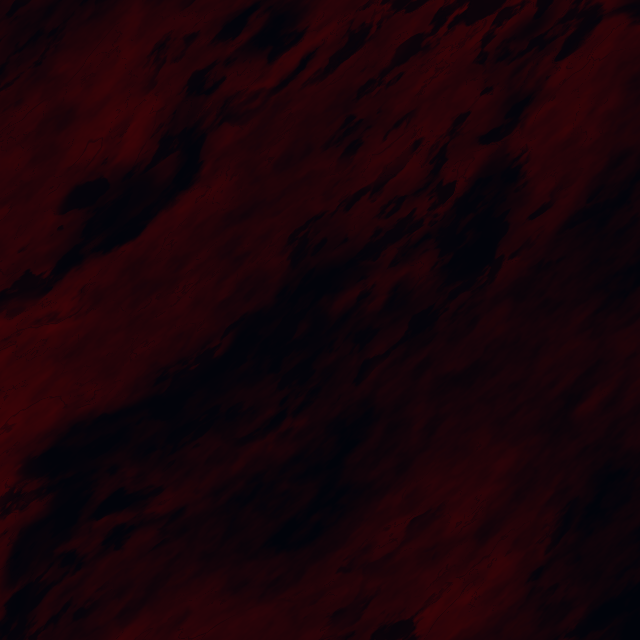
A three.js fragment shader for this texture:

```glsl
varying vec2 vUv;

const vec3 SHADOW = vec3(0.004, 0.011, 0.039);
const vec3 EMBER = vec3(0.270, 0.010, 0.024);
const float GRAIN_ANGLE = 0.74;
const vec2 BROAD_SCALE = vec2(1.9, 5.0);
const vec2 PATCH_SCALE = vec2(3.0, 8.0);
const vec2 FLECK_SCALE = vec2(16.0, 50.0);
const vec2 GRAIN_SCALE = vec2(20.0, 56.0);
const vec2 CRACK_SCALE = vec2(6.0, 11.0);
const float BASE_TONE = 0.45;
const float BROAD_CONTRAST = 1.15;
const float GRAIN_CONTRAST = 0.42;
const float BAND_FREQUENCY = 13.5;
const float BAND_DEPTH = 0.85;
const float FLECK_DEPTH = 0.75;
const float CRACK_DEPTH = 0.35;
const float CRACK_WIDTH = 0.05;
const float CELL_SOFTNESS = 5.0;

vec3 hash3(vec2 p) {
  vec3 q = fract(p.xyx * vec3(0.1031, 0.1030, 0.0973));
  q += dot(q, q.yzx + 33.33);
  return fract((q.xxy + q.yzz) * q.zyx);
}

// Cellular noise: x is a soft blend of cell values, y the gap between cells
vec2 cells(vec2 p) {
  vec2 home = floor(p);
  float total = 0.0, weights = 0.0;
  float nearest = 9.0, second = 9.0;
  for (int j = -1; j <= 1; j++) {
    for (int i = -1; i <= 1; i++) {
      vec2 cell = home + vec2(float(i), float(j));
      vec3 seed = hash3(cell);
      vec2 offset = cell + seed.xy - p;
      float d2 = dot(offset, offset);
      float weight = exp(-CELL_SOFTNESS * d2) * pow(max(1.0 - d2 / 2.3, 0.0), 2.0);
      total += seed.z * weight;
      weights += weight;
      float d = sqrt(d2);
      second = min(second, max(nearest, d));
      nearest = min(nearest, d);
    }
  }
  return vec2(total / max(weights, 0.0001), second - nearest);
}

float layeredCells(vec2 p) {
  float sum = 0.0, amplitude = 0.5, range = 0.0;
  for (int i = 0; i < 4; i++) {
    sum += amplitude * cells(p).x;
    range += amplitude;
    amplitude *= 0.52;
    p = mat2(0.98, 0.2, -0.2, 0.98) * p * 2.07 + 17.3;
  }
  return sum / range;
}

// Layered sines bend the streaks
vec2 sineWarp(vec2 p) {
  vec2 bend = vec2(0.0);
  float amplitude = 0.022, frequency = 6.0;
  for (int i = 0; i < 4; i++) {
    bend += amplitude * sin(frequency * p.yx + 2.0 * bend.yx * frequency + vec2(1.3, 4.1) * float(i + 1));
    amplitude *= 0.5;
    frequency *= 1.9;
  }
  return bend;
}

void main() {
  // Axis x runs along the streaks, y across them
  float c = cos(GRAIN_ANGLE), s = sin(GRAIN_ANGLE);
  vec2 streak = mat2(c, -s, s, c) * vUv;
  vec2 bent = streak + sineWarp(streak);

  float broad = layeredCells(bent * BROAD_SCALE + 5.0);
  float clump = layeredCells(bent * PATCH_SCALE + 41.0);
  float fleck = layeredCells((streak + 0.4 * (bent - streak)) * FLECK_SCALE + 73.0);
  float grain = layeredCells(streak * GRAIN_SCALE + 120.0);

  float tone = BASE_TONE + BROAD_CONTRAST * (broad - 0.5) + GRAIN_CONTRAST * (grain - 0.5);

  // Long smoky bands that fade in and out
  float wave = 0.5 + 0.5 * sin(BAND_FREQUENCY * bent.y + 9.0 * (broad - 0.5) + 2.0 * sin(2.3 * bent.x));
  float bandMask = smoothstep(0.42, 0.62, clump + 0.3 * (fleck - 0.5));
  tone *= 1.0 - BAND_DEPTH * pow(wave, 6.0) * bandMask;

  // Ragged flecks gathered in clumps and along the bands
  float fleckMask = smoothstep(0.43, 0.62, clump + 0.12 * (wave - 0.5));
  tone *= 1.0 - FLECK_DEPTH * smoothstep(0.5, 0.66, fleck) * fleckMask;

  // Faint hairline cracks
  vec2 crackPoint = bent * CRACK_SCALE + 1.6 * vec2(fleck, clump);
  float crack = 1.0 - smoothstep(0.0, CRACK_WIDTH, cells(crackPoint).y);
  tone *= 1.0 - CRACK_DEPTH * crack * smoothstep(0.48, 0.62, grain * 0.4 + broad * 0.6);

  gl_FragColor = vec4(mix(SHADOW, EMBER, clamp(tone, 0.0, 1.0)), 1.0);
}
```
